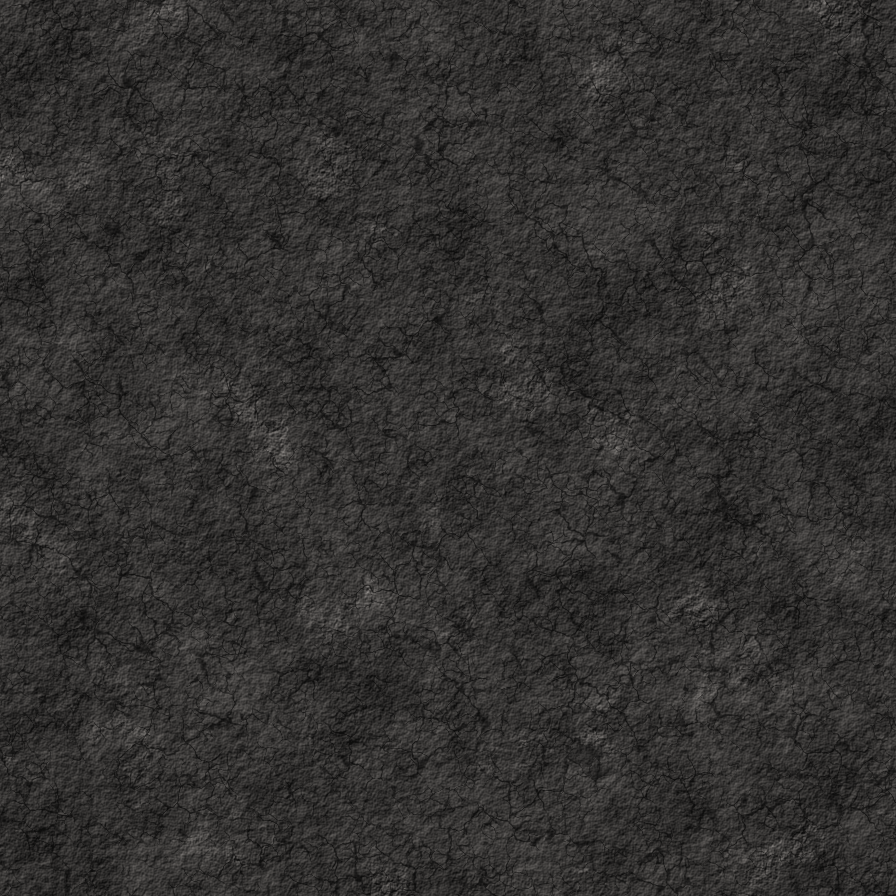
A Shadertoy shader for this texture:

```glsl
// Dark weathered rock: cloudy charcoal mottling, a fine embossed grain lit
// from the upper left, and two scales of thin, broken cracks.
// Gradient noise drives the tone and relief; warped cell borders form the cracks.

vec2 hash2(vec2 cell) {
    uvec2 q = uvec2(ivec2(cell)) * uvec2(1597334673u, 3812015801u);
    uint n = (q.x ^ q.y) * 1597334673u;
    n = (n ^ (n >> 15)) * 2246822519u;
    n ^= n >> 13;
    return vec2(n & 65535u, n >> 16) / 65535.0;
}

float cornerSlope(vec2 cell, vec2 offset) {
    float angle = 6.28318 * hash2(cell).x;
    return dot(vec2(cos(angle), sin(angle)), offset);
}

float gradientNoise(vec2 p) {
    vec2 i = floor(p), f = p - i;
    vec2 u = f * f * f * (f * (f * 6.0 - 15.0) + 10.0);
    vec2 e = vec2(1.0, 0.0);
    return mix(mix(cornerSlope(i, f), cornerSlope(i + e, f - e), u.x),
               mix(cornerSlope(i + e.yx, f - e.yx), cornerSlope(i + 1.0, f - 1.0), u.x), u.y);
}

float fbm(vec2 p, int octaves, float gain) {
    float sum = 0.0, amplitude = 1.0;
    for (int k = 0; k < octaves; k++) {
        sum += amplitude * gradientNoise(p);
        p = mat2(1.6, 1.2, -1.2, 1.6) * p + 17.3;
        amplitude *= gain;
    }
    return sum;
}

// Approximate distance to the nearest cell border, in cell units
float borderDistance(vec2 p) {
    vec2 i = floor(p), f = p - i;
    float nearest = 8.0, second = 8.0;
    for (int y = -1; y <= 1; y++)
    for (int x = -1; x <= 1; x++) {
        vec2 cell = vec2(x, y);
        float d = length(cell + hash2(i + cell) - f);
        second = min(second, max(nearest, d));
        nearest = min(nearest, d);
    }
    return 0.5 * (second - nearest);
}

// Thin crack lines that fade in and out along their length
float cracks(vec2 uv, float scale, float halfWidth, float pixel) {
    float d = borderDistance(uv * scale) / scale;
    float line = 1.0 - smoothstep(0.0, halfWidth + 0.6 * pixel, d);
    return line * smoothstep(-0.25, 0.25, fbm(uv * scale * 0.5 + 31.0, 2, 0.6));
}

float relief(vec2 uv) {
    return fbm(uv * 95.0, 3, 0.7);
}

void mainImage(out vec4 fragColor, in vec2 fragCoord) {
    float pixel = 1.0 / iResolution.y;
    vec2 uv = fragCoord * pixel + 2.0;

    // Soft clouds, smaller blotches and a few paler, worn patches
    float clouds = fbm(uv * 7.0, 3, 0.7);
    float blotches = fbm(uv * 30.0 + 12.0, 4, 0.75);
    float worn = smoothstep(0.25, 0.8, fbm(uv * 8.0 + 60.0, 5, 0.7));
    float tone = 0.203 + 0.056 * clouds + 0.05 * blotches + 0.06 * worn;

    // Embossed grain, stronger on the paler stone
    vec2 towardLight = vec2(-0.6, 0.8) * 0.0015;
    float slope = relief(uv) - relief(uv + towardLight);
    tone += slope * (0.2 + 0.14 * worn);

    // Crooked cracks at two scales
    vec2 warp = vec2(fbm(uv * 55.0 + 5.0, 3, 0.5), fbm(uv * 55.0 + 90.0, 3, 0.5));
    vec2 bent = uv + 0.007 * warp;
    float crack = max(cracks(bent, 30.0, 0.0008, pixel), 0.85 * cracks(bent + 7.0, 68.0, 0.0005, pixel));
    tone *= 1.0 - 0.55 * crack;

    // Tiny pale mineral flecks
    float fleck = smoothstep(0.38, 0.6, gradientNoise(uv * 170.0 + 40.0));
    tone += fleck * (0.03 + 0.1 * worn);

    vec3 warmGrey = vec3(1.03, 1.0, 0.975);
    fragColor = vec4(max(tone, 0.05) * warmGrey, 1.0);
}
```
